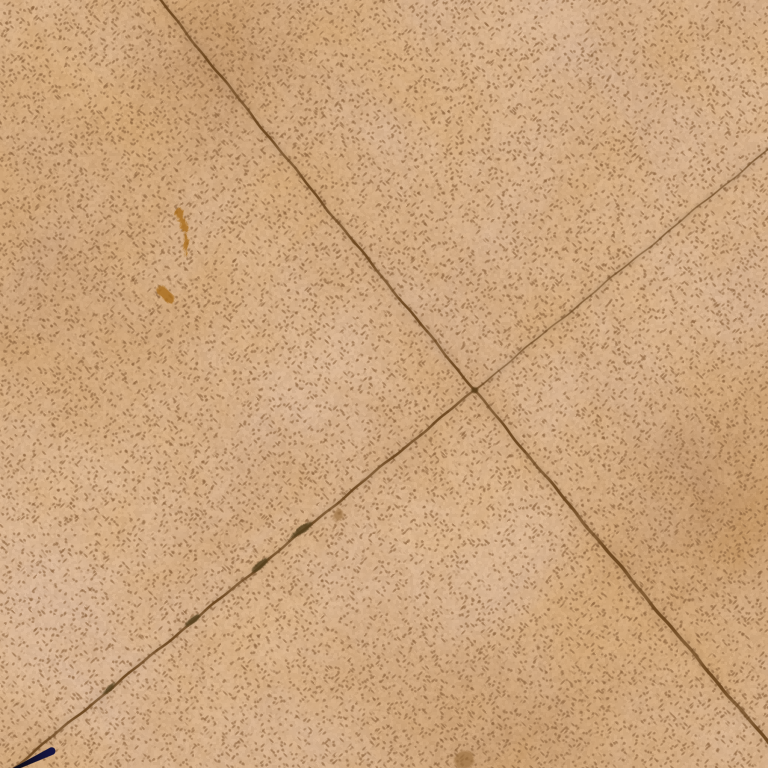
Reproduce this texture procedurally as a Shadertoy shader.

```glsl
vec2 hash2(vec2 p) {
    vec3 a = fract(p.xyx * vec3(0.1031, 0.1030, 0.0973));
    a += dot(a, a.yzx + 33.33);
    return fract((a.xx + a.yz) * a.zy);
}

// Cellular noise: x = distance to nearest point, y = random value of that point
vec2 cellular(vec2 p) {
    vec2 cell = floor(p), best = vec2(9.0, 0.0);
    for (int j = -1; j <= 1; j++)
    for (int i = -1; i <= 1; i++) {
        vec2 c = cell + vec2(i, j);
        float d = length(c + 0.15 + 0.7 * hash2(c) - p);
        if (d < best.x) best = vec2(d, hash2(c + 71.0).x);
    }
    return best;
}

// Layered, warped sines in about -1..1
float clouds(vec2 p) {
    float sum = 0.0, amp = 0.5;
    for (int i = 0; i < 5; i++) {
        p += 0.6 * sin(p.yx * 1.3 + float(i) * 2.1);
        sum += amp * sin(p.x + 1.7) * cos(p.y - 0.6);
        p = mat2(1.36, 1.18, -1.18, 1.36) * p;
        amp *= 0.65;
    }
    return sum;
}

float capsule(vec2 p, vec2 a, vec2 b) {
    vec2 ab = b - a;
    return length(p - a - ab * clamp(dot(p - a, ab) / dot(ab, ab), 0.0, 1.0));
}

float cover(float d, float px) {
    return 1.0 - smoothstep(-px, px, d);
}

void mainImage(out vec4 fragColor, in vec2 fragCoord) {
    vec2 uv = fragCoord / iResolution.xy;
    float px = 0.75 / iResolution.y;

    // Tile frame centred on the crossing, with a slight lens bend
    vec2 d = uv - vec2(0.618, 0.492);
    vec2 tile = vec2(dot(d, vec2(0.773, 0.634)), dot(d, vec2(-0.634, 0.773)));
    tile.x -= 0.013 * tile.y * tile.y;
    tile += 0.0007 * sin(tile.yx * 47.0) + 0.0004 * sin(tile.yx * 131.0);

    // Broad patches: centre, radius, darkening
    vec4 patches[10] = vec4[](
        vec4(0.95, 0.33, 0.17, 0.50), vec4(0.30, 0.91, 0.15, 0.38),
        vec4(0.06, 0.63, 0.16, 0.28), vec4(0.66, 0.05, 0.15, 0.24),
        vec4(0.55, 0.46, 0.07, 0.22), vec4(0.41, 0.51, 0.12, -0.22),
        vec4(0.60, 0.30, 0.12, -0.22), vec4(0.65, 0.82, 0.15, -0.16),
        vec4(0.05, 0.20, 0.17, -0.20), vec4(0.87, 0.59, 0.12, -0.16));
    float dirt = 0.30 + 0.19 * clouds(uv * 9.0) + 0.09 * clouds(uv * 37.0 + 5.0);
    for (int i = 0; i < 10; i++) {
        vec2 r = (uv - patches[i].xy) / patches[i].z;
        dirt += patches[i].w * exp(-dot(r, r));
    }
    dirt += 0.10 * exp(-abs(tile.x) * 35.0);

    // Stone base: pale pink through sand to brown
    vec3 col = mix(vec3(0.855, 0.715, 0.580), vec3(0.820, 0.660, 0.490), smoothstep(0.0, 0.5, dirt));
    col = mix(col, vec3(0.720, 0.540, 0.355), smoothstep(0.4, 1.15, dirt));
    col += 0.03 * clouds(uv * 13.0 + 8.0) * vec3(-0.2, 0.1, 0.9);

    // Fine grain and scattered pits
    col += 0.045 * (cellular(uv * 260.0).y - 0.5);
    for (int i = 0; i < 3; i++) {
        float scale = 48.0 * pow(1.75, float(i));
        vec2 c = cellular(uv * scale + 0.25 * sin(uv.yx * scale * 2.3) + 19.0 * float(i));
        float pit = cover(c.x / scale - 0.0009 - 0.0011 * c.y, 1.3 * px);
        float chance = smoothstep(0.45, 0.8, c.y + 0.2 * dirt);
        col = mix(col, vec3(0.54, 0.38, 0.23), 0.6 * pit * chance);
    }

    // Brown spots and ochre stains with ragged edges
    float ragged = 0.004 * clouds(uv * 110.0);
    float spot = min(length(uv - vec2(0.440, 0.329)) - 0.007, length(uv - vec2(0.606, 0.010)) - 0.012);
    col = mix(col, vec3(0.60, 0.43, 0.24), 0.65 * cover(spot + ragged, 0.003));
    float stain = capsule(uv, vec2(0.234, 0.724), vec2(0.242, 0.700)) - 0.004;
    stain = min(stain, capsule(uv, vec2(0.242, 0.700), vec2(0.243, 0.668)) - 0.003);
    stain = min(stain, capsule(uv, vec2(0.211, 0.621), vec2(0.219, 0.612)) - 0.007);
    col = mix(col, vec3(0.66, 0.42, 0.10), 0.8 * cover(stain + ragged, 0.002));

    // Joints: the upper right arm is thinner and paler
    float arm = smoothstep(0.03, -0.03, tile.x);
    float wear = 0.82 + 0.12 * sin(tile.x * 83.0 + 2.0 * sin(tile.y * 61.0));
    float jointA = cover(abs(tile.x) - 0.0016 - 0.0005 * smoothstep(0.0, -0.3, tile.y), px);
    float jointB = cover(abs(tile.y) - mix(0.0010, 0.0016, arm), px) * mix(0.75, 1.0, arm);
    col *= 1.0 - 0.10 * exp(-min(abs(tile.x), abs(tile.y)) * 260.0);
    col = mix(col, vec3(0.42, 0.27, 0.11), wear * max(jointA, jointB));
    col = mix(col, vec3(0.34, 0.23, 0.08), 0.8 * cover(length(tile) - 0.0042, 2.0 * px));

    // Chips along the lower left joint
    for (int i = 0; i < 4; i++) {
        float k = float(i);
        vec2 c = tile + vec2(0.289 + 0.055 * k + 0.018 * k * k, -0.0015);
        float chip = length(c * vec2(0.28, 1.0)) - 0.0042 + 0.0005 * k + 0.4 * ragged;
        col = mix(col, vec3(0.33, 0.25, 0.11), 0.85 * cover(chip, 1.5 * px));
    }

    // Dark sliver in the corner
    float sliver = capsule(uv, vec2(0.015, -0.003), vec2(0.067, 0.022)) - 0.0015 - 0.06 * clamp(uv.x - 0.01, 0.0, 0.06);
    col = mix(col, vec3(0.06, 0.05, 0.10) + vec3(0.02, 0.03, 0.16) * smoothstep(0.02, 0.07, uv.x), cover(sliver, px));

    fragColor = vec4(clamp(col, 0.0, 1.0), 1.0);
}
```
